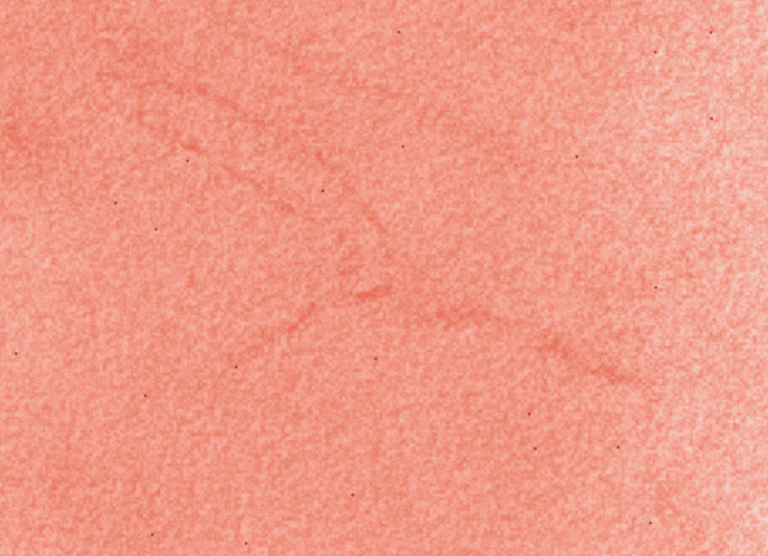
Give the GLSL for this texture, as a WebGL 2 fragment shader.

```glsl
#version 300 es
precision highp float;
uniform vec2 u_resolution;
out vec4 fragColor;

float hash(vec2 p) {
  vec3 q = fract(p.xyx * vec3(0.1031, 0.1030, 0.0973));
  q += dot(q, q.yzx + 33.33);
  return fract((q.x + q.y) * q.z);
}

float noise(vec2 p) {
  vec2 i = floor(p), f = fract(p);
  f = f * f * (3.0 - 2.0 * f);
  return mix(mix(hash(i), hash(i + vec2(1, 0)), f.x),
             mix(hash(i + vec2(0, 1)), hash(i + vec2(1, 1)), f.x), f.y);
}

float fbm(vec2 p) {
  float sum = 0.0, amp = 0.5;
  for (int i = 0; i < 5; i++) {
    sum += amp * noise(p);
    p = mat2(1.6, 1.2, -1.2, 1.6) * p + 17.3;
    amp *= 0.5;
  }
  return sum / 0.97;
}

// Soft bowed stroke from a to b
float vein(vec2 p, vec2 a, vec2 b, float bend, float width) {
  vec2 d = b - a;
  float len = length(d);
  float h = dot(p - a, d) / (len * len);
  float side = dot(p - a, vec2(-d.y, d.x)) / len - bend * 4.0 * h * (1.0 - h);
  float ends = smoothstep(-0.08, 0.12, h) * smoothstep(1.08, 0.9, h);
  return ends * exp(-side * side / (width * width));
}

float blotch(vec2 p, vec2 center, vec2 size) {
  vec2 q = (p - center) / size;
  return exp(-dot(q, q));
}

void main() {
  vec2 p = gl_FragCoord.xy / u_resolution.y;
  float x = gl_FragCoord.x / u_resolution.x;

  // Ragged coordinates for the pigment
  vec2 w = p + 0.045 * (vec2(fbm(p * 14.0), fbm(p * 14.0 + 41.0)) - 0.5)
             + 0.016 * (vec2(noise(p * 60.0), noise(p * 60.0 + 23.0)) - 0.5);

  // Main veins meeting near the middle
  float pigment = 0.75 * vein(w, vec2(0.18, 0.86), vec2(0.73, 0.51), 0.09, 0.011);
  pigment += 0.85 * vein(w, vec2(0.24, 0.79), vec2(0.68, 0.52), 0.01, 0.010);
  pigment += 0.95 * vein(w, vec2(0.40, 0.35), vec2(0.67, 0.475), 0.01, 0.012);
  pigment += 0.85 * vein(w, vec2(0.64, 0.475), vec2(1.16, 0.30), 0.02, 0.018);
  pigment += 0.45 * vein(w, vec2(0.40, 0.95), vec2(0.98, 0.69), 0.01, 0.018);

  // Stained areas
  pigment += 0.75 * blotch(w, vec2(0.64, 0.52), vec2(0.06, 0.03));
  pigment += 0.60 * blotch(w, vec2(0.22, 0.92), vec2(0.14, 0.11));
  pigment += 0.60 * blotch(w, vec2(0.04, 0.76), vec2(0.10, 0.08));
  pigment += 0.40 * blotch(w, vec2(0.10, 0.10), vec2(0.16, 0.09));
  pigment += 0.35 * blotch(w, vec2(1.08, 0.45), vec2(0.08, 0.16));

  // Faint wandering threads
  float ridge = 1.0 - abs(2.0 * fbm(w * 5.0 + 8.0) - 1.0);
  pigment += 0.5 * smoothstep(0.93, 1.0, ridge) * smoothstep(0.42, 0.65, noise(p * 4.0 + 5.0));
  float clumps = smoothstep(0.25, 0.7, fbm(w * 42.0));
  pigment = min(pigment, 1.2) * (0.25 + 0.95 * clumps);

  // Broad light, brightest at the right
  float glow = smoothstep(0.62, 1.02, x + 0.10 * (fbm(p * 3.0) - 0.5));
  float tone = 0.592 + 0.105 * glow + 0.022 * smoothstep(0.22, 0.0, x);
  tone += 0.07 * (fbm(p * 4.0 + 30.0) - 0.5);
  tone -= 0.095 * pigment;

  // Fine paper relief, coarser in the light
  float grain = 0.13 * (noise(p * 165.0) - 0.5) + 0.075 * (noise(p * 290.0 + 9.0) - 0.5);
  grain += 0.10 * (noise(p * 85.0) - noise(p * 85.0 + vec2(0.35, -0.35)));
  grain += 0.09 * (0.4 + glow) * (fbm(p * vec2(65.0, 48.0)) - 0.5);
  tone += grain * (0.92 + 0.25 * glow);
  tone = clamp(tone, 0.43, 0.81);

  vec3 color = vec3(0.915 + 0.043 * smoothstep(0.46, 0.66, tone), tone, 1.14 * tone - 0.155);

  // Rare dark flecks
  vec2 cell = floor(p * 13.0);
  vec2 spot = 0.2 + 0.6 * vec2(hash(cell + 3.0), hash(cell + 71.0));
  float fleck = length(fract(p * 13.0) - spot) / 13.0;
  float present = step(0.93, hash(cell + 137.0));
  color = mix(color, vec3(0.62, 0.22, 0.16), 0.75 * present * smoothstep(0.0042, 0.0012, fleck));

  fragColor = vec4(color, 1.0);
}
```
